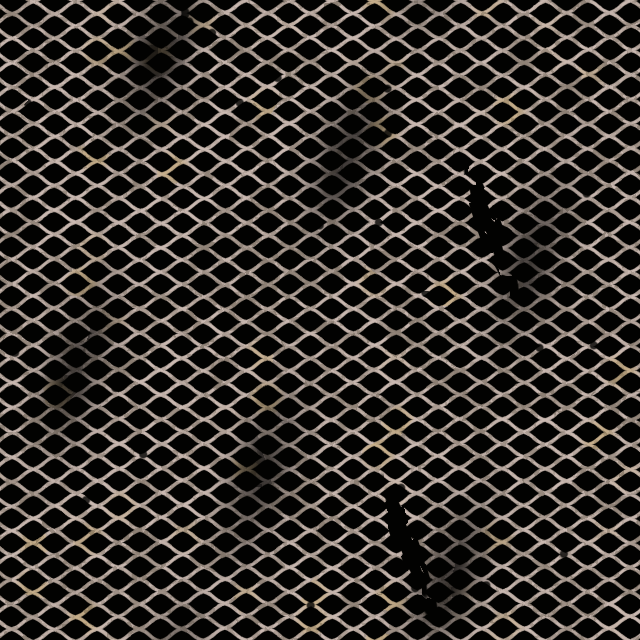
Reproduce this texture procedurally as a three.js fragment shader.

```glsl
#define REPEATS vec2(15.0, 26.0)
#define NODE_ORIGIN vec2(0.0185, 0.979)
#define HALF_WIDTH 0.0030
#define EDGE 0.0011
#define NODE_FLATTEN 0.035
#define WOBBLE 0.0009
#define SMUDGE_SIZE vec2(0.045, 0.105)
#define SMUDGE_DEPTH 0.85
#define TEAR_SIZE vec2(0.019, 0.115)
#define VOID_COLOR vec3(0.008, 0.008, 0.002)
#define DULL_METAL vec3(0.53, 0.48, 0.435)
#define PALE_METAL vec3(0.77, 0.705, 0.675)

varying vec2 vUv;

const float TAU = 6.2831853;

vec2 hash2(vec2 p) {
  vec3 q = fract(p.xyx * vec3(0.1031, 0.1030, 0.0973));
  q += dot(q, q.yzx + 33.33);
  return fract((q.xx + q.yz) * q.zy);
}

// Wrapping cellular noise: distance to the nearest point, and its random id
vec2 cellular(vec2 uv, float count) {
  vec2 p = uv * count;
  vec2 base = floor(p);
  vec2 nearest = vec2(9.0, 0.0);
  for (int y = -1; y <= 1; y++) {
    for (int x = -1; x <= 1; x++) {
      vec2 cell = base + vec2(float(x), float(y));
      vec2 rnd = hash2(mod(cell, count) + count);
      float dist = length(cell + rnd - p);
      if (dist < nearest.x) nearest = vec2(dist, fract(rnd.x * 7.3 + rnd.y * 3.7));
    }
  }
  return nearest;
}

vec2 wrapOffset(vec2 d) {
  return fract(d + 0.5) - 0.5;
}

// Distance to the centre line of the expanded metal strands
float strandDistance(vec2 uv) {
  vec2 q = abs(wrapOffset((uv - NODE_ORIGIN) * REPEATS));
  float curve = q.x - NODE_FLATTEN * sin(2.0 * TAU * q.x);
  float slope = 1.0 - NODE_FLATTEN * 2.0 * TAU * cos(2.0 * TAU * q.x);
  slope *= REPEATS.x / REPEATS.y;
  return abs(q.y - curve) / REPEATS.y / sqrt(1.0 + slope * slope);
}

// x: soft grime, y: torn openings, both stepping diagonally over the sheet
vec2 damage(vec2 uv, float patches, float chips) {
  vec2 amount = vec2(0.0);
  for (int i = 0; i < 6; i++) {
    float n = float(i);
    vec2 d = wrapOffset(uv - vec2(0.25 + 0.29 * n, 0.92 - 0.165 * n));
    vec2 grime = vec2(d.x - 0.28 * d.y, d.y) / SMUDGE_SIZE;
    amount.x = max(amount.x, exp(-dot(grime, grime)) * (0.55 + 0.6 * patches));

    // Every third patch is torn along its upper left side
    float torn = step(1.5, mod(n, 3.0));
    vec2 t = d - vec2(-0.065, 0.055);
    vec2 tear = vec2(t.x + 0.35 * t.y, t.y) / TEAR_SIZE;
    float opening = 1.25 - length(tear) - 0.9 * chips;
    amount.y = max(amount.y, torn * smoothstep(0.0, 0.12, opening));
  }
  return clamp(amount, 0.0, 1.0);
}

void main() {
  vec2 uv = vUv;

  // Slight bends in the sheet
  vec2 bend = sin(TAU * (2.0 * uv.yx + uv)) + 0.5 * sin(TAU * (5.0 * uv.yx - 3.0 * uv));
  vec2 sheet = uv + WOBBLE * bend;

  vec2 grain = cellular(uv, 150.0);
  vec2 mottle = cellular(uv, 44.0);
  vec2 patches = cellular(uv, 17.0);
  vec2 wear = damage(uv, patches.y, mottle.y);

  // Strand with a slightly rough outline
  float dist = strandDistance(sheet) + 0.0007 * (grain.y - 0.5);
  float strand = 1.0 - smoothstep(HALF_WIDTH - EDGE, HALF_WIDTH + EDGE, dist);

  // Torn openings and rare small nicks
  float nick = step(0.985, mottle.y) * (1.0 - smoothstep(0.2, 0.35, mottle.x));
  strand *= (1.0 - wear.y) * (1.0 - 0.8 * nick);

  // Mottled metal, rounded across the strand
  float tone = 0.4 * grain.y + 0.35 * mottle.y + 0.25 * patches.y;
  vec3 metal = mix(DULL_METAL, PALE_METAL, smoothstep(0.1, 0.75, tone));
  float across = min(dist / HALF_WIDTH, 1.0);
  metal *= 1.04 - 0.2 * across * across;

  // Yellowed spots and grime
  float yellowed = smoothstep(0.8, 0.95, patches.y) * smoothstep(0.6, 0.2, patches.x);
  metal *= mix(vec3(1.0), vec3(0.98, 0.94, 0.78), yellowed);
  metal *= 1.0 - SMUDGE_DEPTH * wear.x * (0.75 + 0.25 * mottle.y);

  gl_FragColor = vec4(mix(VOID_COLOR, metal, strand), 1.0);
}
```
